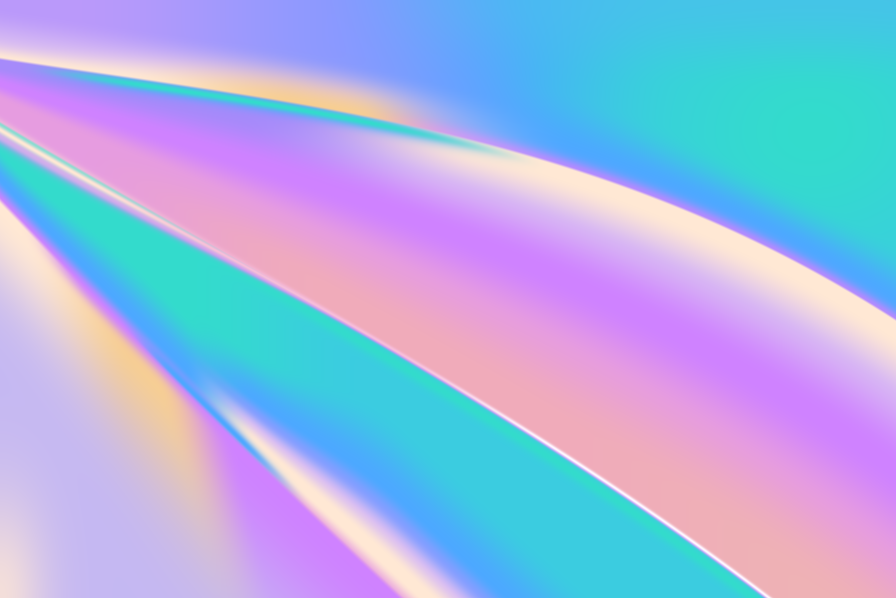
Reproduce this background procedurally as a Shadertoy shader.

```glsl
// Iridescent folded film: three curved creases divide the canvas into
// four sheets. Each sheet is shaded by colour ramps over its distance
// to a crease, then thin glints are laid along the creases.

const vec3 CREAM = vec3(1.00, 0.91, 0.83);
const vec3 AMBER = vec3(0.97, 0.81, 0.57);
const vec3 LAVENDER = vec3(0.85, 0.74, 0.95);
const vec3 MIST = vec3(0.77, 0.72, 0.95);
const vec3 PURPLE = vec3(0.81, 0.51, 1.00);
const vec3 VIOLET = vec3(0.65, 0.54, 0.98);
const vec3 PINK = vec3(0.90, 0.61, 0.88);
const vec3 SALMON = vec3(0.94, 0.67, 0.73);
const vec3 BLUE = vec3(0.30, 0.66, 1.00);
const vec3 CYAN = vec3(0.23, 0.80, 0.88);
const vec3 TEAL = vec3(0.20, 0.86, 0.80);
const float CREASE_SOFTNESS = 0.003;

// Crease heights, measured downward from the top edge
float upperCrease(float x) { return 0.098 + x * (0.155 + x * (-0.053 + 0.096 * x)); }
float middleCrease(float x) { return 0.205 + x * (0.578 + 0.075 * (x - 0.55) * (x - 0.55)); }
float lowerCrease(float x) { return 0.335 + x * (1.05 - 0.09 * x); }

float bell(float d, float width) { return exp(-d * d / (width * width)); }
float fall(float a, float b, float v) { return 1.0 - smoothstep(a, b, v); }

// Sky sheet: violet with a warm rim on the left, teal on the right
vec3 skySheet(vec2 p, float d) {
    vec3 left = mix(LAVENDER, mix(vec3(0.73, 0.60, 0.98), vec3(0.53, 0.60, 1.0),
        smoothstep(0.1, 0.65, p.x)), smoothstep(0.015, 0.085, d));
    vec3 rim = mix(CREAM, AMBER, smoothstep(0.2, 0.5, p.x));
    rim = mix(rim, PINK, smoothstep(0.6, 0.8, p.x));
    float rimWidth = 0.018 + 0.022 * smoothstep(0.0, 0.5, p.x);
    left = mix(left, rim, bell(d, rimWidth) * fall(0.62, 0.92, p.x));

    vec3 right = mix(BLUE, CYAN, smoothstep(0.03, 0.13, d) * smoothstep(0.75, 1.15, p.x));
    float pool = bell(length((p - vec2(1.36, 0.22)) * vec2(0.8, 1.0)), 0.21);
    right = mix(right, TEAL, pool * smoothstep(0.03, 0.12, d));
    right = mix(right, vec3(0.30, 0.74, 0.94), 0.6 * fall(0.0, 0.15, p.y));
    right = mix(right, PURPLE, 0.8 * bell(d, 0.016));
    return mix(left, right, smoothstep(0.55, 0.93, p.x + 0.25 * (0.1 - p.y)));
}

// Broad sheet: cream rim, purple band, salmon belly; s runs 0..1 across it
vec3 broadSheet(vec2 p, float d, float s) {
    vec3 rim = mix(VIOLET, CREAM, smoothstep(0.45, 0.8, p.x));
    vec3 shade = mix(VIOLET, LAVENDER, smoothstep(0.4, 0.75, p.x));
    vec3 c = mix(rim, shade, smoothstep(0.04, 0.20, s));
    c = mix(c, PURPLE, smoothstep(0.13, 0.38, s));
    c = mix(c, PINK, smoothstep(0.40, 0.63, s));
    c = mix(c, SALMON, smoothstep(0.56, 0.88, s) * smoothstep(0.1, 0.55, p.x));
    c = mix(c, vec3(0.93, 0.71, 0.70), 0.7 * smoothstep(0.6, 0.9, s) * smoothstep(0.9, 1.4, p.x));
    // Cool sliver tucked below the upper crease
    float sliver = smoothstep(0.02, 0.25, p.x) * fall(0.6, 0.92, p.x);
    c = mix(c, BLUE, 0.75 * sliver * bell(d - 0.010, 0.014));
    return mix(c, TEAL, sliver * bell(d - 0.009, 0.007));
}

// Cool sheet: teal body with a cream ridge growing from the lower crease
vec3 coolSheet(vec2 p, float below, float above) {
    vec3 body = mix(TEAL, CYAN, smoothstep(0.3, 0.62, p.x));
    body = mix(body, TEAL, bell(below - 0.018, 0.014));
    float spread = mix(0.65, 1.0, smoothstep(0.0, 0.25, p.x));
    vec3 plain = mix(PURPLE, BLUE, smoothstep(0.0, 0.035, above));
    plain = mix(plain, body, smoothstep(0.035, 0.13 * spread, above));

    float t = above / mix(0.11, 0.20, smoothstep(0.35, 0.68, p.x));
    vec3 ridge = mix(PINK, CREAM, smoothstep(-0.05, 0.16, t));
    ridge = mix(ridge, LAVENDER, smoothstep(0.24, 0.48, t));
    ridge = mix(ridge, vec3(0.52, 0.62, 1.0), smoothstep(0.42, 0.64, t));
    ridge = mix(ridge, BLUE, smoothstep(0.60, 0.82, t));
    ridge = mix(ridge, body, smoothstep(0.80, 1.45, t));
    vec3 c = mix(plain, ridge, smoothstep(0.31, 0.43, p.x));
    float line = smoothstep(0.2, 0.3, p.x) * fall(0.40, 0.52, p.x);
    return mix(c, BLUE, line * bell(above - 0.008, 0.012));
}

// Pale sheet: misty, with a warm then purple glow beside its crease
vec3 paleSheet(vec2 p, float d) {
    vec3 glow = mix(CREAM, AMBER, smoothstep(0.04, 0.22, p.x));
    glow = mix(glow, PURPLE, smoothstep(0.25, 0.39, p.x - 0.35 * d));
    float reach = mix(0.13, 0.20, smoothstep(0.0, 0.4, p.x));
    vec3 c = mix(MIST, glow, bell(max(d - 0.01, 0.0), reach));
    c = mix(c, CREAM, 0.8 * bell(length((p - vec2(0.0, 1.0)) * vec2(2.2, 1.0)), 0.17));
    return mix(c, PURPLE, 0.85 * bell(d, 0.018) * smoothstep(0.03, 0.15, p.x));
}

// Bright filament along the middle crease, striped at its wide end
vec3 addFilament(vec3 c, float x, float d) {
    float taper = smoothstep(0.0, 0.65, x);
    float offset = d - mix(0.012, -0.002, taper);
    float width = mix(0.014, 0.0038, taper);
    vec3 tint = mix(CREAM, vec3(0.97, 0.74, 0.85), smoothstep(0.1, 0.4, x));
    tint = mix(tint, vec3(1.0, 0.97, 1.0), smoothstep(0.65, 0.95, x));
    float stripes = 0.8 + 0.2 * cos(offset * 5.0 / width);
    c = mix(c, PURPLE, 0.85 * bell(offset - width * 0.8, width * 0.9));
    return mix(c, tint, bell(offset, width) * mix(stripes, 1.0, taper));
}

void mainImage(out vec4 fragColor, in vec2 fragCoord) {
    vec2 p = fragCoord / iResolution.y;
    p = vec2(p.x * 1.5 * iResolution.y / iResolution.x, 1.0 - p.y);
    float upper = p.y - upperCrease(p.x);
    float middle = p.y - middleCrease(p.x);
    float lower = p.y - lowerCrease(p.x);
    float across = clamp(upper / (upper - middle), 0.0, 1.0);
    float soft = max(CREASE_SOFTNESS, 1.0 / iResolution.y);

    vec3 c = skySheet(p, max(-upper, 0.0));
    c = mix(c, broadSheet(p, upper, across), smoothstep(-soft, soft, upper));
    c = mix(c, coolSheet(p, middle, max(-lower, 0.0)), smoothstep(-soft, soft, middle));
    c = addFilament(c, p.x, middle);
    c = mix(c, paleSheet(p, max(lower, 0.0)), smoothstep(-2.0 * soft, 2.0 * soft, lower));
    fragColor = vec4(c, 1.0);
}
```
